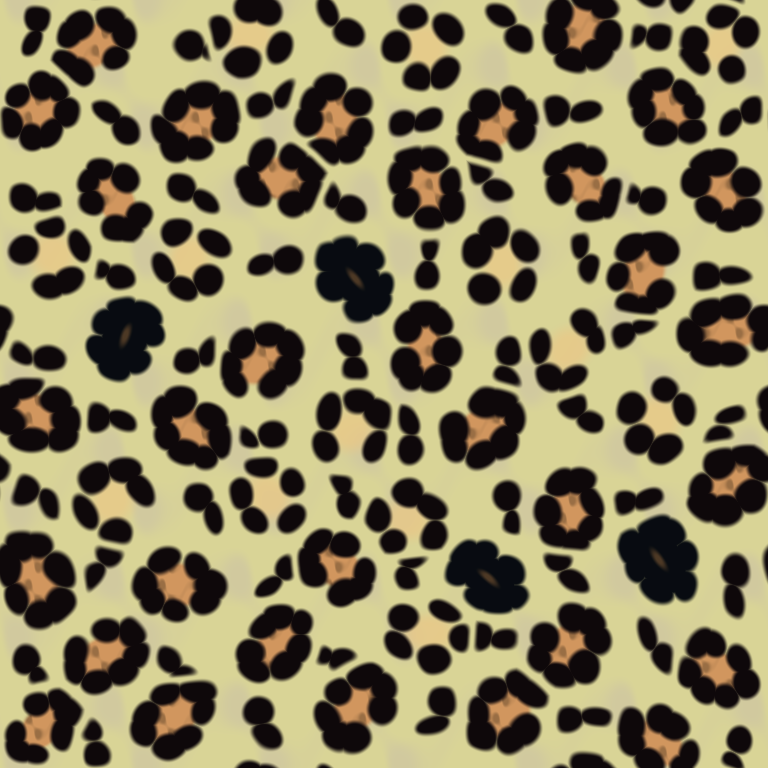
Give the GLSL for this pattern, as a WebGL 2 fragment shader.

```glsl
#version 300 es
precision highp float;

uniform vec2 u_resolution;
out vec4 fragColor;

const float TAU = 6.2831853;
const int CELLS = 10;              // even, so the checkerboard wraps
const float JITTER = 0.42;         // in cells
const float ROSETTE_REACH = 0.063;
const float SPOT_REACH = 0.039;
const float GAP = 0.0045;          // bare fur kept beside a cell border
const float SOFTNESS = 0.0038;
const float OPEN_SHARE = 0.30;
const float SOLID_SHARE = 0.12;

const vec3 FUR = vec3(0.85, 0.83, 0.59);
const vec3 PALE_FUR = vec3(0.82, 0.79, 0.62);
const vec3 PEACH = vec3(0.92, 0.78, 0.52);
const vec3 TAN = vec3(0.82, 0.59, 0.37);
const vec3 BROWN = vec3(0.42, 0.30, 0.18);
const vec3 INK = vec3(0.055, 0.03, 0.04);
const vec3 NAVY_INK = vec3(0.03, 0.045, 0.065);

// Integer hash of a wrapped cell
vec3 hash(ivec2 cell, int salt) {
    ivec2 w = (cell + 4 * CELLS) % CELLS;
    uvec3 v = uvec3(w, salt) * 1664525u + 1013904223u;
    for (int i = 0; i < 2; i++) {
        v.x += v.y * v.z; v.y += v.z * v.x; v.z += v.x * v.y;
        v ^= v >> 16u;
    }
    return vec3(v & 0xffffu) / 65535.0;
}

mat2 rotation(float a) {
    float c = cos(a), s = sin(a);
    return mat2(c, -s, s, c);
}

float ellipse(vec2 p, vec2 r) {
    float k = length(p / r);
    return k * (k - 1.0) / max(length(p / (r * r)), 1e-4);
}

float smoothMax(float a, float b, float k) {
    float h = max(k - abs(a - b), 0.0) / k;
    return max(a, b) + 0.25 * h * h * k;
}

// Periodic layered sines
vec2 waves(vec2 p, float f) {
    vec2 q = TAU * f * p;
    return vec2(sin(q.y + 2.0 * sin(q.x)) + 0.5 * sin(2.0 * q.x - q.y),
                sin(q.x + 2.0 * cos(q.y)) + 0.5 * sin(2.0 * q.y + q.x));
}

bool isRosette(ivec2 cell) { return ((cell.x + cell.y) & 1) == 0; }

// Feature centre in xy, reach in z
vec3 feature(ivec2 cell) {
    vec2 centre = vec2(cell) + 0.5 + JITTER * (hash(cell, 1).xy - 0.5);
    return vec3(centre / float(CELLS), isRosette(cell) ? ROSETTE_REACH : SPOT_REACH);
}

float power(vec2 p, vec3 f) { return dot(p - f.xy, p - f.xy) - f.z * f.z; }

// Ring of overlapping or separate lobes
float lobes(vec2 p, ivec2 cell, vec2 path, bool open) {
    int count = open ? 5 : 7;
    float d = 1.0;
    for (int k = 0; k < count; k++) {
        vec3 h = hash(cell, 10 + k);
        float a = TAU * (float(k) + 0.6 * (h.x - 0.5)) / float(count);
        vec2 q = rotation(a + 0.8 * (h.z - 0.5)) * (p - path * vec2(cos(a), sin(a)));
        vec2 size = vec2(0.0145, 0.0185) + 0.006 * h.yz;
        d = min(d, ellipse(q, size));
    }
    return d;
}

// A round spot with a slimmer companion
float spotPair(vec2 p, vec3 h) {
    float big = ellipse(p + vec2(0.015, 0.0), vec2(0.020, 0.016 + 0.004 * h.x));
    vec2 q = rotation(1.6 * (h.y - 0.5)) * (p - vec2(0.018 + 0.006 * h.z, 0.005 * (h.x - 0.5)));
    return min(big, ellipse(q, vec2(0.021, 0.011 + 0.004 * h.y)));
}

void main() {
    vec2 uv = gl_FragCoord.xy / u_resolution;
    vec2 p = uv + 0.008 * waves(uv, 1.0) + 0.0012 * waves(uv, 9.0);
    ivec2 base = ivec2(floor(p * float(CELLS)));

    // Owning cell, weighted by reach
    ivec2 owner = base;
    float best = 1e3;
    for (int n = 0; n < 25; n++) {
        ivec2 cell = base + ivec2(n % 5, n / 5) - 2;
        float w = power(p, feature(cell));
        if (w < best) { best = w; owner = cell; }
    }

    // Distance to the nearest cell border
    vec3 own = feature(owner);
    float border = 1.0;
    for (int n = 0; n < 25; n++) {
        ivec2 cell = base + ivec2(n % 5, n / 5) - 2;
        if (cell == owner) continue;
        vec3 f = feature(cell);
        border = min(border, (power(p, f) - best) / (2.0 * distance(f.xy, own.xy)));
    }

    // Fur with a faint mottle
    vec2 mottle = waves(uv, 6.0);
    vec3 color = mix(FUR, PALE_FUR, smoothstep(0.1, 1.3, mottle.x));
    vec3 h = hash(owner, 2);
    vec2 q = rotation(TAU * h.x) * (p - own.xy);
    vec3 ink = INK;
    float d;

    // Rosettes and spots
    if (isRosette(owner)) {
        bool open = h.y < OPEN_SHARE;
        bool solid = h.y > 1.0 - SOLID_SHARE;
        vec2 path = open ? vec2(0.042, 0.036) : vec2(0.044, 0.029 + 0.004 * h.z);
        d = lobes(q, owner, path, open);
        float heart = 1.0 - smoothstep(0.35, 1.05, length(q / path));
        float fleck = smoothstep(0.2, 1.3, waves(uv, 23.0).x);
        vec3 centre = open ? PEACH : mix(TAN, BROWN, 0.55 * fleck);
        color = mix(color, centre, open ? 0.7 * heart : smoothstep(0.0, 0.45, heart));
        if (solid) {
            d = min(d, ellipse(q, path));
            float streak = 1.0 - smoothstep(0.2, 1.0, length(q / vec2(0.022, 0.008)));
            ink = mix(NAVY_INK, BROWN, 0.7 * streak);
        }
    } else {
        d = spotPair(q, h);
    }

    d = smoothMax(d, GAP - border, 0.008);
    color = mix(ink, color, smoothstep(-SOFTNESS, SOFTNESS, d));
    fragColor = vec4(color, 1.0);
}
```
